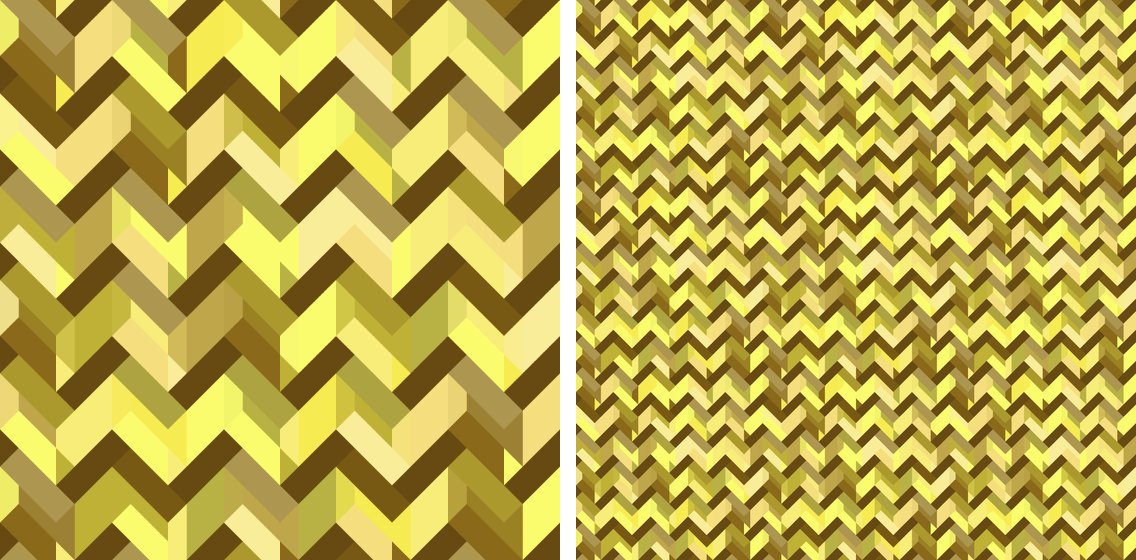
Left, the tile; right, the same tile 3 across and 3 down.
Give the GLSL for this pattern, as a Shadertoy shader.

```glsl
// Folded zigzag ribbons in random yellows and olives, with dark undersides.

const ivec2 REPEATS = ivec2(5, 6);       // zigzags across, ribbons down
const vec2 CELL = vec2(6.0, 5.0);        // one repeat, in grid units
const float FOLD = 3.0;                  // width of one slope, height of a ribbon
const float DEPTH = 1.0;                 // sideways offset of the folded edges
const int SAMPLES = 4;                   // antialiasing samples per axis

const vec3 SHADOW = vec3(0.40, 0.29, 0.07);
const vec3 BROWN = vec3(0.54, 0.41, 0.10);
const vec3 BROWN_EDGE = vec3(0.47, 0.35, 0.08);
const vec3 BRIGHT[5] = vec3[5](
    vec3(0.98, 0.93, 0.60),
    vec3(0.96, 0.87, 0.49),
    vec3(0.98, 0.99, 0.43),
    vec3(0.97, 0.92, 0.32),
    vec3(0.97, 0.93, 0.47));
const vec3 OLIVE[3] = vec3[3](
    vec3(0.75, 0.65, 0.29),
    vec3(0.75, 0.69, 0.21),
    vec3(0.72, 0.70, 0.27));
const vec3 OLIVE_EDGE[3] = vec3[3](
    vec3(0.68, 0.59, 0.31),
    vec3(0.67, 0.60, 0.18),
    vec3(0.68, 0.64, 0.25));

// Random value per cell and part; cells wrap at the canvas border
float hash(ivec2 cell, int part) {
    ivec2 c = (cell + REPEATS * 4) % REPEATS;
    uint n = uint(c.x + REPEATS.x * c.y + 64 * part + 1) * 747796405u + 2891336453u;
    n = ((n >> 15u) ^ n) * 2246822519u;
    n = ((n >> 13u) ^ n) * 3266489917u;
    return float((n ^ (n >> 16u)) & 65535u) / 65536.0;
}

// Random colour: brown, olive or bright, by the given shares
vec3 tone(ivec2 cell, int part, float brownShare, float oliveShare) {
    float kind = hash(cell, part);
    float pick = hash(cell, part + 10);
    if (kind < brownShare) return BROWN;
    if (kind < brownShare + oliveShare) return OLIVE[int(pick * 3.0)];
    return BRIGHT[int(pick * 5.0)];
}

vec3 risingFace(ivec2 cell) { return tone(cell, 0, 0.0, 0.30); }

vec3 fallingFace(ivec2 cell) { return tone(cell, 1, 0.24, 0.0); }

// Tinted edge strip along the top of a falling face
vec3 edgeStrip(ivec2 cell) {
    if (hash(cell, 2) < 0.20) return BROWN_EDGE;
    return OLIVE_EDGE[int(hash(cell, 12) * 3.0)];
}

// Sliver between edge strip and falling face
vec3 sliver(ivec2 cell) {
    if (hash(cell, 1) < 0.24) return mix(BROWN, edgeStrip(cell), 0.5);
    return tone(cell, 3, 0.0, 0.5);
}

// Narrow overlap at the left of a rising face
vec3 overlap(ivec2 cell) {
    float kind = hash(cell, 4);
    if (kind < 0.35) return sliver(cell);
    if (kind < 0.70) return mix(risingFace(cell), BRIGHT[4], 0.3);
    return tone(cell, 5, 0.12, 0.30);
}

// Folded end of the rising face, seen past the peak
vec3 foldedEnd(ivec2 cell) {
    vec3 face = risingFace(cell - ivec2(1, 0));
    return mix(face, sliver(cell), hash(cell, 6) < 0.45 ? 0.7 : 0.12);
}

vec3 zigzag(vec2 uv) {
    vec2 p = vec2(uv.x, 1.0 - uv.y) * vec2(REPEATS) * CELL;
    float column = floor(p.x / CELL.x);
    float x = p.x - column * CELL.x;
    bool falling = x < FOLD;

    // Height below the ribbon's top edge
    float slope = falling ? x : CELL.x - x;
    float row = floor((p.y - slope) / CELL.y);
    float h = p.y - slope - row * CELL.y;
    float s = falling ? x : x - FOLD;
    ivec2 cell = ivec2(int(column), int(row));

    // Gap between ribbons: edge strip of the ribbon below, or shadow
    if (h > FOLD) {
        bool strip = falling ? h > CELL.y - 2.0 * s : h > FOLD + 2.0 * s;
        return strip ? edgeStrip(cell + ivec2(0, 1)) : SHADOW;
    }
    if (falling) {
        if (s < DEPTH) return h < FOLD - 2.0 * s ? foldedEnd(cell) : fallingFace(cell);
        return h < DEPTH ? sliver(cell) : fallingFace(cell);
    }
    if (s > DEPTH) return risingFace(cell);
    return h > DEPTH + 2.0 * s ? tone(cell, 7, 0.15, 0.15) : overlap(cell);
}

void mainImage(out vec4 fragColor, in vec2 fragCoord) {
    vec3 sum = vec3(0.0);
    for (int j = 0; j < SAMPLES; j++) {
        for (int i = 0; i < SAMPLES; i++) {
            vec2 offset = (vec2(i, j) + 0.5) / float(SAMPLES) - 0.5;
            sum += zigzag((fragCoord + offset) / iResolution.xy);
        }
    }
    fragColor = vec4(sum / float(SAMPLES * SAMPLES), 1.0);
}
```
